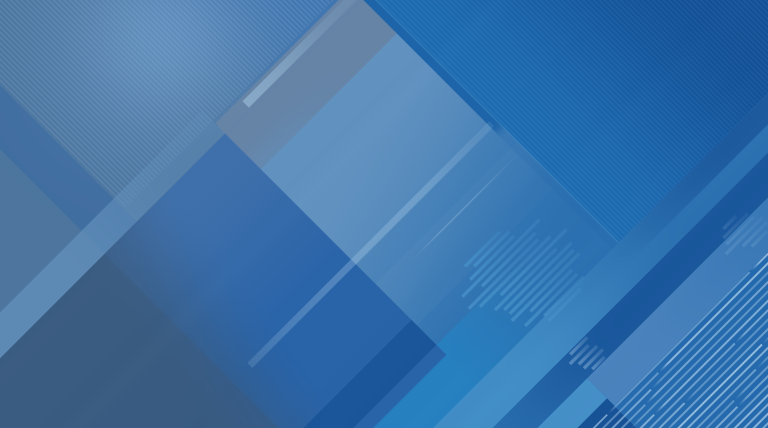
A Shadertoy shader for this background:

```glsl
// Overlapping blue diagonal panels with fine hatching, soft glows and dashed accents.

const vec3 SLATE  = vec3(0.23, 0.35, 0.48);
const vec3 STEEL  = vec3(0.30, 0.46, 0.62);
const vec3 GREY   = vec3(0.40, 0.51, 0.64);
const vec3 MIST   = vec3(0.38, 0.57, 0.75);
const vec3 SKY    = vec3(0.27, 0.56, 0.78);
const vec3 CYAN   = vec3(0.15, 0.50, 0.75);
const vec3 AZURE  = vec3(0.17, 0.44, 0.69);
const vec3 ROYAL  = vec3(0.16, 0.39, 0.66);
const vec3 NAVY   = vec3(0.09, 0.32, 0.59);
const vec3 PALE   = vec3(0.66, 0.80, 0.91);
const float HATCH_PERIOD = 0.0125;
const float DASH_PERIOD  = 0.0215;
const float LINE_PERIOD  = 0.0220;
const float STREAK_DEPTH = 0.016;

float hash(float n) { return fract(sin(n * 127.1) * 4375.85); }

// One-dimensional gradient noise, about -0.5 to 0.5
float gradientNoise(float x) {
    float i = floor(x), f = x - i;
    float g0 = 2.0 * hash(i) - 1.0, g1 = 2.0 * hash(i + 1.0) - 1.0;
    return mix(g0 * f, g1 * (f - 1.0), f * f * (3.0 - 2.0 * f));
}

// Smooth step about one pixel wide for the diagonal coordinates
float above(float v, float edge) {
    float w = 1.0 / iResolution.y;
    return smoothstep(-w, w, v - edge);
}

float band(float v, float lo, float hi) { return above(v, lo) - above(v, hi); }

float glow(vec2 p, vec2 centre, float radius) {
    vec2 d = (p - centre) / radius;
    return exp(-dot(d, d));
}

void paint(inout vec3 col, vec3 ink, float amount) { col = mix(col, ink, amount); }

// Rows of rising dashes, clipped to a ragged ellipse and fading upward
float dashes(float a, float b, vec2 centre, vec2 size) {
    float row = floor(a / DASH_PERIOD);
    float t = ((row + 0.5) * DASH_PERIOD - centre.x) / size.x;
    float reach = size.y * sqrt(max(1.0 - t * t, 0.0));
    float middle = centre.y + 0.2 * t * size.y;
    float lo = middle - reach * (0.55 + 0.6 * hash(row));
    float hi = middle + reach * (0.55 + 0.6 * hash(row + 37.0));
    float stroke = band(fract(a / DASH_PERIOD) * DASH_PERIOD, 0.005, 0.016);
    float fade = 1.0 - 0.6 * smoothstep(lo, hi + 0.01, b);
    return stroke * band(b, lo, hi) * fade * step(abs(t), 1.0);
}

// Long rising lines broken at random places
float brokenLines(float a, float b) {
    float row = floor(a / LINE_PERIOD);
    float stroke = band(fract(a / LINE_PERIOD) * LINE_PERIOD, 0.008, 0.0145);
    float cell = b * 1.5 + 5.0 * hash(row);
    float gap = smoothstep(0.0, 0.08, fract(cell));
    return stroke * mix(0.4, 0.85, hash(floor(cell) + row * 7.0)) * gap;
}

void mainImage(out vec4 fragColor, in vec2 fragCoord) {
    vec2 p = fragCoord / iResolution.y;
    float a = p.x + 1.0 - p.y;   // constant along rising diagonals
    float b = p.x - 1.0 + p.y;   // constant along falling diagonals
    float hatch = cos(6.28318 * b / HATCH_PERIOD);

    // Central panel, fading to the lower right
    vec3 col = mix(MIST, AZURE, smoothstep(1.15, 2.0, a + 0.25 * (b - 0.5)));
    float greyFade = 0.9 - 0.35 * smoothstep(0.9, 1.005, a) * (1.0 - smoothstep(0.25, 0.7, b));
    paint(col, GREY, band(a, 0.78, 1.005) * greyFade);
    paint(col, AZURE, 0.18 * band(a, 1.451, 1.54));
    paint(col, AZURE, 0.35 * band(a, 1.733, 1.826));
    paint(col, CYAN, above(a, 1.826) * (1.0 - smoothstep(0.15, 0.65, b)));

    // Lower left panel
    float lower = above(a, 0.837) * (1.0 - above(b, 0.214));
    vec3 shade = mix(vec3(0.25, 0.44, 0.67), ROYAL, smoothstep(0.85, 1.5, a));
    paint(shade, SLATE, 0.75 * (1.0 - smoothstep(-0.45, -0.02, b + 0.14 * (a - 0.9))));
    paint(shade, SLATE, 0.45 * (1.0 - above(b, -0.349)));
    paint(shade, NAVY, 0.8 * band(a, 1.709, 1.826));
    paint(shade, ROYAL, 0.9 * band(a, 1.826, 1.872));
    paint(shade, CYAN, above(a, 1.872));
    paint(col, shade, lower);

    // Rising bands towards the lower right
    float fadeRight = smoothstep(0.3, 1.1, b);
    paint(col, mix(SKY, AZURE, fadeRight), 0.9 * band(a, 2.012, 2.151));
    paint(col, mix(AZURE, vec3(0.10, 0.34, 0.61), smoothstep(0.0, 0.7, b)), band(a, 2.151, 2.256));
    float corner = above(a, 2.256);
    float inner = above(b, 0.488);
    paint(col, mix(SKY, NAVY, above(a, 2.349)), corner * (1.0 - inner));
    paint(col, mix(vec3(0.29, 0.51, 0.74), AZURE, 0.6 * smoothstep(0.6, 1.4, b)), corner * inner);
    paint(col, vec3(0.12, 0.40, 0.67), 0.85 * above(a, 2.384) * inner);
    paint(col, PALE, above(a, 2.384) * brokenLines(a, b));

    // Upper right hatched panel
    float upper = above(b, 0.849) * (1.0 - above(a, 2.012));
    float inside = above(b, 0.879);
    vec3 deep = mix(vec3(0.13, 0.43, 0.70), vec3(0.09, 0.33, 0.60), smoothstep(0.9, 1.65, b));
    paint(deep, NAVY, 0.35 * (1.0 - inside));
    deep += 0.018 * hatch * inside;
    paint(col, deep, upper * (1.0 - 0.8 * smoothstep(1.44, 1.50, a) * (1.0 - inside)));
    paint(col, SKY, 0.45 * band(b, 0.876, 0.881) * (1.0 - above(a, 2.012)));
    paint(col, NAVY, 0.7 * band(a, 2.012, 2.085) * smoothstep(0.8, 1.4, b));

    // Upper left panels
    vec3 left = mix(STEEL, vec3(0.25, 0.46, 0.69), smoothstep(0.15, 0.75, b));
    paint(left, vec3(0.24, 0.42, 0.63), 0.75 * band(b, -0.349, -0.198));
    paint(left, vec3(0.43, 0.61, 0.80), 0.65 * glow(p, vec2(0.37, 0.90), 0.21));
    float field = above(b, -0.198) * (1.0 - above(a, 0.779));
    paint(left, PALE, (0.06 + 0.08 * hatch) * field);
    float strip = band(a, 0.73, 0.837) * (1.0 - above(b, 0.214));
    paint(left, vec3(0.38, 0.56, 0.73), strip * (0.8 - 0.5 * smoothstep(-0.5, 0.2, b)));
    paint(col, left, 1.0 - above(a, mix(0.837, 0.791, above(b, 0.214))));

    // Bright bars
    paint(col, PALE, 0.5 * band(a, 0.803, 0.833) * above(b, 0.33) * (1.0 - 0.75 * smoothstep(0.33, 0.8, b)));
    paint(col, PALE, 0.32 * band(a, 1.426, 1.449) * band(b, -0.27, 0.86) * smoothstep(-0.8, 0.2, b)
        * (1.0 - 0.6 * smoothstep(0.5, 0.86, b)));
    paint(col, PALE, 0.3 * band(a, 1.568, 1.573) * smoothstep(0.35, 0.5, b) * (1.0 - smoothstep(0.6, 0.88, b)));

    // Dashed clusters
    paint(col, SKY, 0.85 * dashes(a, b, vec2(1.87, 0.59), vec2(0.18, 0.19)));
    paint(col, PALE, 0.40 * dashes(a, b, vec2(2.20, 0.54), vec2(0.06, 0.06)));
    paint(col, PALE, 0.16 * dashes(a, b, vec2(2.28, 1.20), vec2(0.06, 0.09)));

    // Faint streaks along the rising diagonals
    col += STREAK_DEPTH * gradientNoise(a * 14.0) * above(a, 0.837);
    fragColor = vec4(col, 1.0);
}
```
